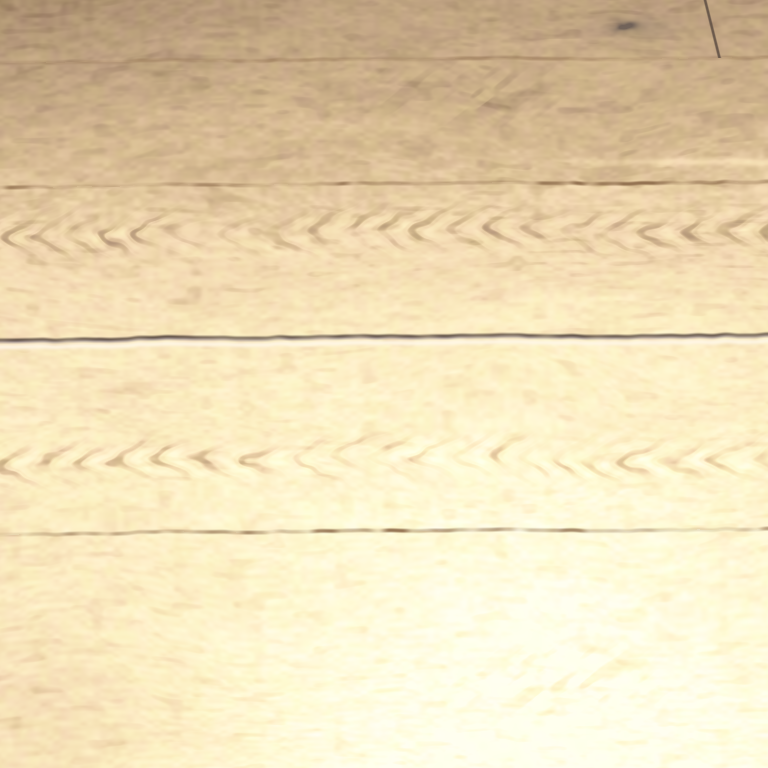
Reproduce this texture procedurally as a three.js fragment shader.

```glsl
// Pale oak floorboards receding upward, with chevron grain and a warm glare at lower right.
#define HORIZON 1.478
#define SPREAD 16.49
#define ROW_SHIFT 10.6
#define SEAM_TILT 0.007
#define SEAM_WIDTH 0.0032
#define GRAIN 0.85
#define CHEVRONS 20.0
#define CHEVRON_DEPTH 1.5
#define GLARE 2.1
#define SEAM_DARK vec3(0.36, 0.30, 0.26)
#define SEAM_BROWN vec3(0.58, 0.45, 0.32)

varying vec2 vUv;

float hash(vec2 p) {
  return fract(sin(dot(p, vec2(127.1, 311.7))) * 43758.547);
}

float noise(vec2 p) {
  vec2 i = floor(p), f = fract(p);
  f = f * f * (3.0 - 2.0 * f);
  return mix(mix(hash(i), hash(i + vec2(1.0, 0.0)), f.x),
             mix(hash(i + vec2(0.0, 1.0)), hash(i + vec2(1.0, 1.0)), f.x), f.y);
}

float blob(vec2 p, vec2 center, vec2 radius) {
  vec2 q = (p - center) / radius;
  return exp(-dot(q, q));
}

// Wood colour from shadow (-1) to glare (5).
vec3 woodRamp(float level) {
  vec3 c = mix(vec3(0.60, 0.49, 0.38), vec3(0.73, 0.62, 0.49), clamp(level + 1.0, 0.0, 1.0));
  c = mix(c, vec3(0.84, 0.73, 0.57), clamp(level, 0.0, 1.0));
  c = mix(c, vec3(0.95, 0.85, 0.69), clamp(level - 1.0, 0.0, 1.0));
  c = mix(c, vec3(0.99, 0.93, 0.76), clamp(level - 2.0, 0.0, 1.0));
  c = mix(c, vec3(1.00, 0.98, 0.84), clamp(level - 3.0, 0.0, 1.0));
  return mix(c, vec3(1.00, 1.00, 0.93), clamp(level - 4.0, 0.0, 1.0));
}

// Light falling on the floor; p.y is measured down from the top.
float lightLevel(vec2 p) {
  float level = min(5.6 * p.y, 2.2 + 0.9 * p.y);
  level += GLARE * blob(p, vec2(0.70, 0.95), vec2(0.42, 0.42));
  level -= 0.8 * smoothstep(0.68, 0.95, p.y) * (1.0 - smoothstep(0.05, 0.40, p.x));
  return level - 0.5 * blob(p, vec2(0.0), vec2(0.35, 0.20));
}

// Short gently slanting flecks over soft mottling, different on every plank.
float grain(vec2 p, float plank) {
  vec2 q = p + vec2(plank * 7.3, plank * 3.1);
  q.y += 0.05 * noise(q * vec2(4.0, 6.0)) + 0.006 * noise(q * vec2(24.0, 30.0));
  float streak = noise(q * vec2(16.0, 80.0)) - 0.5;
  float pores = noise(q * vec2(48.0, 125.0)) - 0.5;
  float fine = noise(q * vec2(115.0, 190.0)) - 0.5;
  float mottle = noise(q * vec2(5.0, 20.0)) - 0.5;
  float fleck = smoothstep(0.62, 0.90, noise(q * vec2(38.0, 100.0) + 31.0));
  return 0.35 * streak + 0.60 * pores + 0.60 * fine + 0.40 * mottle - 0.60 * fleck + 0.08;
}

// Nested arrowheads pointing left along the line y = center.
float chevrons(vec2 p, float center, float plank) {
  float v = p.y - center + 0.010 * (noise(vec2(p.x * 9.0, plank)) - 0.5);
  float bend = 1.9 * sqrt(v * v + 0.000012);
  float wander = 1.5 * noise(vec2(p.x * 5.0, plank * 9.0)) + 0.32 * noise(p * vec2(50.0, 75.0));
  float wave = sin(6.2832 * ((p.x - bend) * CHEVRONS + wander));
  float wear = smoothstep(0.15, 0.75, noise(p * vec2(26.0, 50.0) + plank * 3.7));
  float stroke = smoothstep(0.35, 1.0, wave) - 0.40 * smoothstep(0.2, 1.0, -wave);
  return stroke * (0.25 + 0.9 * wear) * exp(-v * v / 0.00050);
}

// Short strokes rising to the right within a soft patch.
float slantFigure(vec2 p, vec2 center, vec2 radius) {
  vec2 q = vec2(p.x - p.y, 0.75 * p.x + p.y);
  float stroke = smoothstep(0.50, 0.82, noise(q * vec2(24.0, 80.0)));
  return stroke * blob(p, center, radius);
}

// Depth below the top edge of the seam above a given row.
float seamDepth(float row) {
  return SPREAD / (ROW_SHIFT - row) - HORIZON;
}

void main() {
  vec2 p = vec2(vUv.x, 1.0 - vUv.y);
  float depth = p.y + SEAM_TILT * (p.x - 0.5) + 0.003 * (noise(vec2(p.x * 9.0, 2.0)) - 0.5);
  depth += 0.0016 * (noise(vec2(p.x * 55.0, 8.0)) - 0.5);
  float row = ROW_SHIFT - SPREAD / (depth + HORIZON);
  float plank = floor(row);

  // Wood surface; grain gains contrast in the light
  float level = lightLevel(p) + 0.12 * (hash(vec2(plank, 4.0)) - 0.5);
  float contrast = 0.75 + 0.14 * level;
  level += GRAIN * contrast * grain(p, plank);
  float arrowed = step(0.5, plank) * step(plank, 2.5);
  float center = seamDepth(plank + (plank < 1.5 ? 0.34 : 0.66));
  level -= arrowed * contrast * CHEVRON_DEPTH * chevrons(vec2(p.x, depth), center, plank);
  level -= 1.6 * slantFigure(p, vec2(0.73, 0.89), vec2(0.12, 0.045));
  level -= 0.7 * slantFigure(p, vec2(0.63, 0.125), vec2(0.13, 0.04));
  level += 0.9 * blob(p, vec2(0.95, 0.211), vec2(0.20, 0.005));
  vec3 color = woodRamp(level);
  color += 0.03 * (noise(p * 70.0) - 0.5) * vec3(0.3, -0.4, 1.0);

  // Seams: one open gap, the others tight and broken
  float seam = floor(row + 0.5);
  float offset = depth - seamDepth(seam);
  float open = 1.0 - step(0.5, abs(seam - 2.0));
  float patchy = noise(vec2(p.x * 11.0, seam * 5.0)) * noise(vec2(p.x * 65.0, seam * 3.0));
  float broken = mix(0.15 + 1.1 * patchy, 0.70 + 0.30 * noise(vec2(p.x * 45.0, 6.0)), open);
  float halfWidth = SEAM_WIDTH * mix(0.8, 1.0, open);
  float gap = 1.0 - smoothstep(halfWidth * 0.2, halfWidth * 1.6, abs(offset));
  vec3 gapColor = mix(SEAM_BROWN, SEAM_DARK, open);
  gapColor = mix(gapColor, vec3(0.66, 0.61, 0.61), open * smoothstep(-0.002, 0.003, offset));
  color = mix(color, vec3(1.0, 0.97, 0.91), 0.8 * open * blob(vec2(offset), vec2(0.008), vec2(0.005)));
  color = mix(color, gapColor, gap * min(broken, 1.0));

  // Butt joint and knot on the farthest plank
  float farPlank = 1.0 - step(0.0, row);
  float joint = abs(p.x - 0.918 - 0.25 * p.y);
  color = mix(color, SEAM_DARK, 0.85 * farPlank * (1.0 - smoothstep(0.0005, 0.0030, joint)));
  vec2 knotPoint = p + 0.010 * (vec2(noise(p * 90.0), noise(p * 90.0 + 17.0)) - 0.5);
  float knot = blob(knotPoint, vec2(0.814, 0.033), vec2(0.014, 0.006));
  knot += 0.3 * blob(knotPoint, vec2(0.825, 0.036), vec2(0.05, 0.014));
  color = mix(color, vec3(0.34, 0.30, 0.30), 0.75 * min(knot, 1.0));

  gl_FragColor = vec4(clamp(color, 0.0, 1.0), 1.0);
}
```
